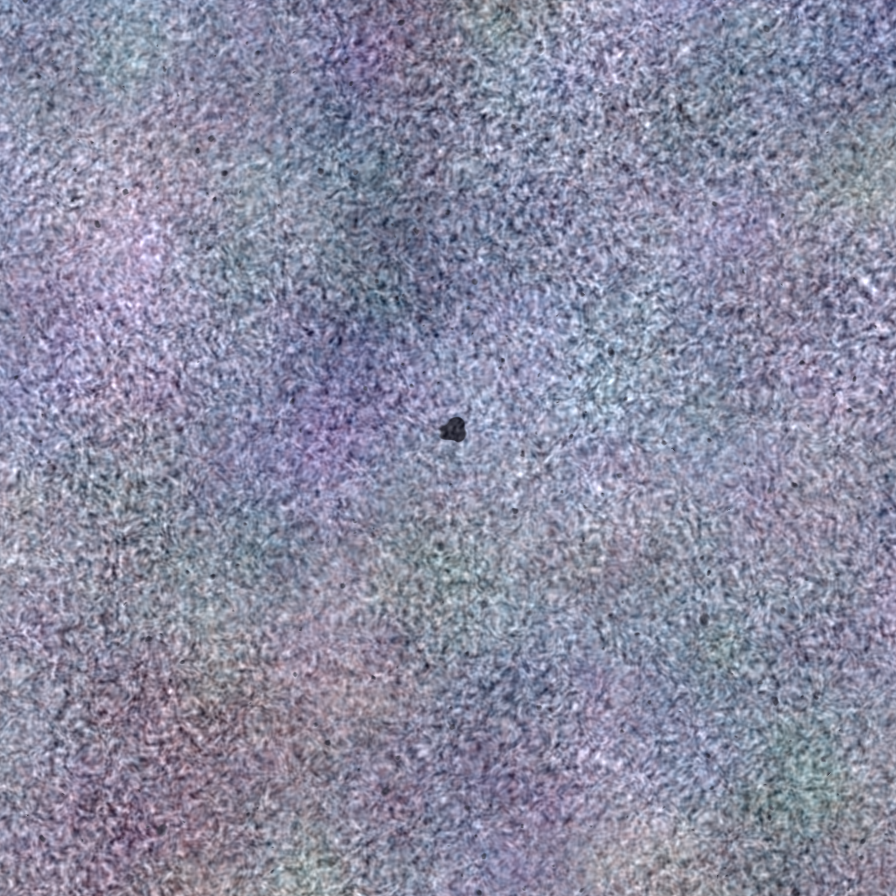
Write a Shadertoy shader that draws this texture.

```glsl
// Weathered blue-grey concrete: broad tone and warm/cool drifts carry a fine,
// slightly directional grain of gradient noise. Scattered pits, soft stains,
// faint scratches and one larger chipped hole lie on top.

const vec3  BASE_COLOR    = vec3(0.547, 0.547, 0.637);
const vec3  PIT_COLOR     = vec3(0.17, 0.17, 0.22);
const vec3  WARM_SHIFT    = vec3(0.065, 0.0, -0.085);
const vec3  PINK_SHIFT    = vec3(0.05, -0.05, 0.03);
const float TONE_AMOUNT   = 0.20;
const float GRAIN_SCALE   = 145.0;
const float GRAIN_AMOUNT  = 0.46;
const float FINE_SCALE    = 225.0;
const float FINE_AMOUNT   = 0.32;
const float LUMP_SCALE    = 62.0;
const float LUMP_AMOUNT   = 0.19;
const vec2  HOLE_CENTER   = vec2(0.505, 0.522);
const float HOLE_RADIUS   = 0.0135;
const int   SCRATCH_COUNT = 9;

vec2 hash22(vec2 p) {
    vec3 q = fract(vec3(p.xyx) * vec3(0.1031, 0.1030, 0.0973));
    q += dot(q, q.yzx + 33.33);
    return fract((q.xx + q.yz) * q.zy);
}

float cornerSlope(vec2 cell, vec2 offset) {
    return dot(hash22(cell) * 2.0 - 1.0, offset);
}

float gradientNoise(vec2 p) {
    vec2 i = floor(p), f = fract(p);
    vec2 w = f * f * (3.0 - 2.0 * f);
    vec2 e = vec2(1.0, 0.0);
    float low  = mix(cornerSlope(i, f), cornerSlope(i + e, f - e), w.x);
    float high = mix(cornerSlope(i + e.yx, f - e.yx), cornerSlope(i + 1.0, f - 1.0), w.x);
    return mix(low, high, w.y);
}

float fbm(vec2 p) {
    float sum = 0.0, amp = 1.0;
    for (int k = 0; k < 4; k++) {
        sum += amp * gradientNoise(p);
        p = mat2(0.8, 0.6, -0.6, 0.8) * p * 2.15 + 17.3;
        amp *= 0.6;
    }
    return sum;
}

// Noise stretched along the given angle
float streakNoise(vec2 p, float angle, float stretch) {
    float c = cos(angle), s = sin(angle);
    vec2 q = vec2(c * p.x + s * p.y, c * p.y - s * p.x);
    return gradientNoise(q * vec2(1.0 / stretch, 1.0) + 300.0);
}

// Irregular spots, one candidate per jittered cell; returns coverage
float spots(vec2 p, float cells, float share, vec2 radii, float blur, float seed) {
    vec2 home = floor(p * cells);
    float cover = 0.0;
    for (int y = -1; y <= 1; y++)
    for (int x = -1; x <= 1; x++) {
        vec2 cell = home + vec2(x, y);
        vec2 traits = hash22(cell + seed + 71.0);
        vec2 center = (cell + hash22(cell + seed)) / cells;
        float radius = mix(radii.x, radii.y, traits.y * traits.y);
        float d = length(p - center) - radius;
        cover = max(cover, step(traits.x, share) * smoothstep(blur, -blur, d));
    }
    return cover;
}

float scratches(vec2 p, float pixel) {
    float mark = 0.0;
    for (int k = 0; k < SCRATCH_COUNT; k++) {
        vec2 start = hash22(vec2(float(k), 41.0));
        vec2 traits = hash22(vec2(float(k), 87.0));
        float angle = mix(0.9, 1.6, traits.x);
        vec2 along = vec2(cos(angle), sin(angle)) * mix(0.04, 0.11, traits.y);
        float t = clamp(dot(p - start, along) / dot(along, along), 0.0, 1.0);
        float d = length(p - start - along * t);
        mark = max(mark, smoothstep(0.0012 + pixel, 0.0003, d) * sin(3.1416 * t));
    }
    return mark;
}

void mainImage(out vec4 fragColor, in vec2 fragCoord) {
    vec2 uv = fragCoord / iResolution.y;
    float pixel = 1.0 / iResolution.y;
    vec2 wobble = vec2(gradientNoise(uv * 32.0 + 5.0), gradientNoise(uv * 32.0 + 90.0));

    // Broad tone and hue drifts
    float tone = fbm(uv * vec2(3.6, 3.0) + 12.0);
    float warmth = fbm(uv * 2.7 + 43.0) + 0.65 * (0.48 - uv.y);
    float pink = fbm(uv * 4.2 + 110.0);
    vec3 color = BASE_COLOR + TONE_AMOUNT * tone + WARM_SHIFT * warmth + PINK_SHIFT * pink;

    // Grain, leaning diagonally in some areas and upright in others
    vec2 g = uv + 0.006 * wobble;
    float lean = smoothstep(-0.2, 0.2, gradientNoise(uv * 4.0 + 61.0));
    float grain = mix(streakNoise(g * GRAIN_SCALE, 0.75, 1.45),
                      streakNoise(g * GRAIN_SCALE, 2.05, 1.3), lean);
    grain *= 1.0 + 0.7 * lean * (1.0 - lean);
    float fine = gradientNoise(g * FINE_SCALE + 20.0);
    float lump = gradientNoise(g * LUMP_SCALE + 7.0);
    float relief = GRAIN_AMOUNT * grain + FINE_AMOUNT * fine + LUMP_AMOUNT * lump;
    color += relief * (1.0 + 0.5 * fbm(uv * 4.0 + 150.0));
    color += 0.06 * gradientNoise(uv * 95.0 + 33.0) * vec3(1.0, -0.3, -0.8);

    // Soft stains and pale scratches
    vec2 rough = uv + 0.004 * wobble + 0.003 * vec2(lump, fine);
    color -= 0.10 * spots(uv + 0.02 * wobble, 9.0, 0.16, vec2(0.006, 0.016), 0.012, 200.0);
    color += 0.07 * scratches(uv + 0.002 * wobble, pixel);

    // Small pits, denser in worn patches
    float worn = smoothstep(-0.15, 0.25, fbm(uv * 3.0 + 77.0));
    float pits = spots(rough, 42.0, 0.06 + 0.2 * worn, vec2(0.0008, 0.0034), 0.0011 + 0.5 * pixel, 400.0);
    pits = max(pits, spots(rough, 10.0, 0.11, vec2(0.003, 0.007), 0.0025, 600.0));
    color = mix(color, PIT_COLOR + 0.4 * relief, 0.72 * pits);

    // One chipped hole with a ragged rim
    vec2 h = uv - HOLE_CENTER;
    float rim = length(h * vec2(0.95, 1.1)) - HOLE_RADIUS
              + 0.014 * gradientNoise(uv * 75.0 + 9.0) + 0.004 * grain;
    float hole = smoothstep(0.0012 + pixel, -0.0012 - pixel, rim);
    color = mix(color, PIT_COLOR + 0.6 * relief, 0.92 * hole);

    fragColor = vec4(clamp(color, 0.0, 1.0), 1.0);
}
```
